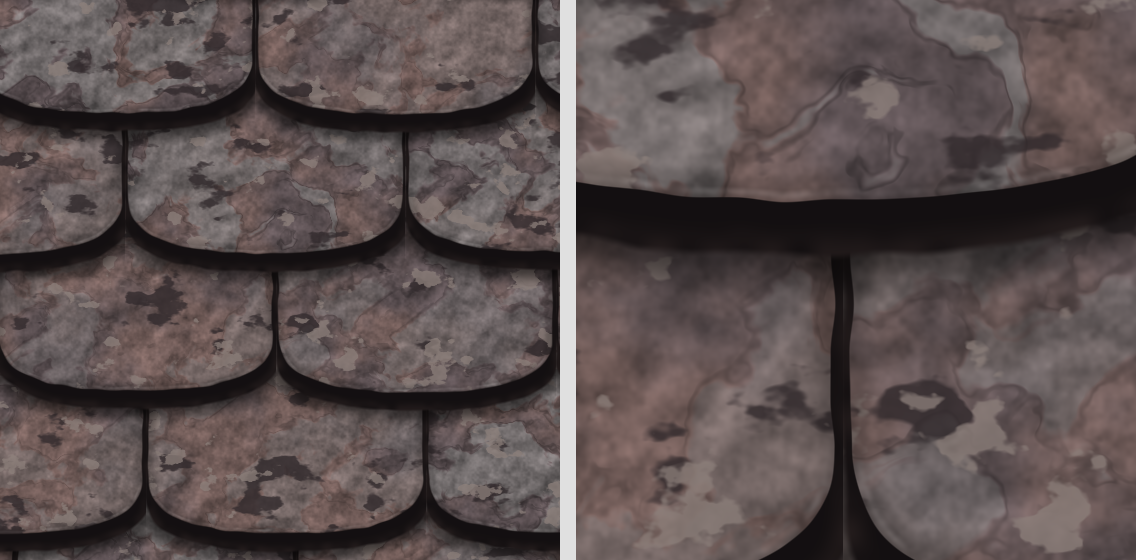
Left, the full canvas; right, a detail of the centre.
Reproduce this texture procedurally as a WebGL 2 fragment shader.

```glsl
#version 300 es
precision highp float;

uniform vec2 u_resolution;
out vec4 fragColor;

float hash(vec2 p) {
  vec3 q = fract(p.xyx * 0.1031);
  q += dot(q, q.yzx + 33.33);
  return fract((q.x + q.y) * q.z);
}

float noise(vec2 p) {
  vec2 cell = floor(p), f = fract(p);
  f = f * f * (3.0 - 2.0 * f);
  return mix(mix(hash(cell), hash(cell + vec2(1, 0)), f.x),
             mix(hash(cell + vec2(0, 1)), hash(cell + 1.0), f.x), f.y);
}

float fbm(vec2 p) {
  float sum = 0.0, amplitude = 0.516;
  for (int i = 0; i < 5; i++) {
    sum += amplitude * noise(p);
    p = mat2(1.6, 1.2, -1.2, 1.6) * p + 17.3;
    amplitude *= 0.5;
  }
  return sum;
}

// Distance to a slab with straight sides and a superelliptic lower end.
float slabDistance(vec2 p, float halfWidth) {
  const float power = 2.5, curveHeight = 0.1;
  vec2 size = vec2(halfWidth, curveHeight);
  vec2 u = max(vec2(abs(p.x), curveHeight - p.y) / size, vec2(0.001, 0.0));
  float f = pow(pow(u.x, power) + pow(u.y, power), 1.0 / power);
  vec2 gradient = pow(f, 1.0 - power) * pow(u, vec2(power - 1.0)) / size;
  return (f - 1.0) / length(gradient);
}

// Weathered stone, different on every tile.
vec3 stone(vec2 p, vec2 id) {
  float warmth = hash(id + 31.0);
  vec2 s = p + 9.0 * vec2(hash(id + 5.0), hash(id + 19.0)) + 2.0;
  float broad = fbm(s * 9.0);
  float flake = fbm(s * vec2(11, 15) + 2.0 * broad);
  vec3 color = mix(vec3(0.36, 0.315, 0.325), vec3(0.45, 0.365, 0.35),
                   smoothstep(0.3, 0.7, broad + 0.3 * (warmth - 0.5)));

  // Grey flaked layers with a shaded lower lip
  float layer = smoothstep(0.49, 0.54, flake) * (1.0 - 0.65 * warmth);
  color = mix(color, vec3(0.445, 0.425, 0.425), layer);
  color *= 1.0 - 0.2 * smoothstep(0.04, 0.0, abs(flake - 0.47)) * (1.0 - 0.5 * warmth);

  // Surface relief and fine grit
  float relief = fbm(s * 24.0) - fbm(s * 24.0 + vec2(-0.15, 0.3));
  float grit = noise(s * 230.0) + noise(s * 120.0) - 1.0;
  color *= 1.0 + 0.9 * relief + 0.13 * grit;

  // Dark pits and pale chips
  float pit = smoothstep(0.65, 0.72, fbm(s * vec2(14, 24) + 40.0));
  float chip = smoothstep(0.68, 0.73, fbm(s * vec2(20, 28) + 73.0));
  color = mix(color, vec3(0.19, 0.16, 0.17), 0.8 * pit);
  return mix(color, vec3(0.55, 0.5, 0.48), 0.75 * chip);
}

void main() {
  vec2 p = gl_FragCoord.xy / u_resolution;
  float aa = 1.0 / min(u_resolution.x, u_resolution.y);
  float baseRow = floor((p.y - 0.049) / 0.25);
  vec3 color = vec3(0.09, 0.07, 0.08);

  // Overlap the rows from the lowest upwards
  for (int i = -1; i <= 1; i++) {
    float row = baseRow + float(i);
    float seam = 0.25 * mod(row + 1.0, 2.0) + 0.01 - 0.018 * row;
    vec2 id = vec2(floor((p.x - seam) / 0.5), row) + 20.0;
    vec2 local = p - vec2(seam + 0.5 * (id.x - 19.5), 0.049 + 0.25 * row);
    local.y += 0.008 * (hash(id) - 0.5);
    vec2 edge = local + 0.004 * (vec2(noise(p * 35.0), noise(p * 35.0 + 50.0)) - 0.5);

    // Soft shadow and the thick dark side of the slab
    float side = slabDistance(edge + vec2(-0.003, 0.032), 0.253);
    color *= mix(0.5, 1.0, smoothstep(0.0, 0.032, side));
    float lowerLight = smoothstep(-0.02, 0.0, side) * noise(p * 60.0);
    vec3 sideColor = mix(vec3(0.075, 0.06, 0.065), vec3(0.14, 0.11, 0.11), lowerLight);
    color = mix(color, sideColor, smoothstep(0.003, -0.003, side));

    // Stone face with a worn rim
    float face = slabDistance(edge, 0.2445);
    if (face < aa) {
      vec3 faceColor = stone(local, id);
      faceColor *= mix(0.78, 1.0, smoothstep(0.0, 0.02, -face));
      float rim = smoothstep(0.004, 0.0, abs(face + 0.004)) * smoothstep(0.12, 0.04, local.y);
      faceColor += 0.11 * rim * noise(p * 90.0);
      color = mix(color, faceColor, smoothstep(aa, -aa, face));
    }
  }
  fragColor = vec4(color, 1.0);
}
```
